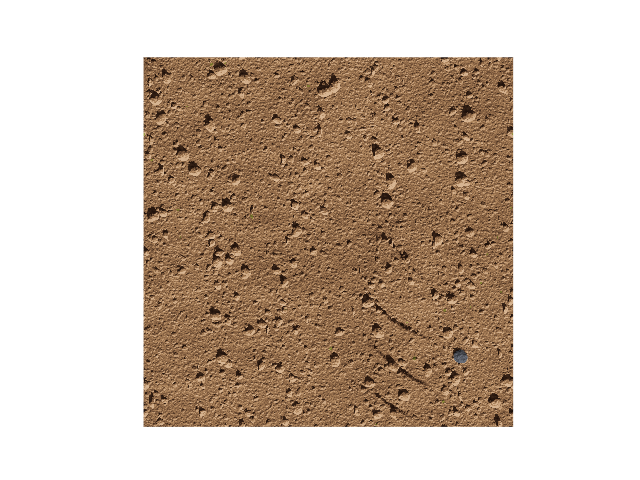
Reproduce this texture procedurally as a Shadertoy shader.

```glsl
// A square patch of dry, stony soil on a white ground, lit low from below.
// Wrapping layers of pebbles, lumps and tread ridges form a height field;
// its slope and a short shadow march give a tone that indexes a soil ramp.

const float TAU = 6.2831853;
const float PATCH_SIDE = 0.770;                  // in canvas heights
const vec2 PATCH_SHIFT = vec2(0.0174, -0.0043);  // from the canvas centre
const vec2 TO_SUN = vec2(0.35, -0.937);
const float SUN_RISE = 0.6;                      // tangent of sun elevation
const float SLOPE_STEP = 0.0025;
const float SHADOW_STEP = 0.004;
const int SHADOW_COUNT = 6;
const float BASE_TONE = 0.575;
const float RELIEF_GAIN = 0.28;
const float SHADE_TONE = 0.15;
const float STONE_CELLS = 22.0;
const float STONE_RADIUS = 0.42;                 // in cells
const float BAND_COUNT = 5.0;
const float TREAD_COUNT = 7.0;
const vec2 SLATE_CENTRE = vec2(0.858, 0.19);
const float SLATE_RADIUS = 0.019;
const vec3 SLATE_TINT = vec3(0.50, 0.52, 0.57);
const vec3 SPROUT = vec3(0.42, 0.45, 0.14);
const vec3 SHADE = vec3(0.18, 0.11, 0.07);
const vec3 BROWN = vec3(0.40, 0.28, 0.19);
const vec3 EARTH = vec3(0.56, 0.41, 0.28);
const vec3 SAND  = vec3(0.70, 0.54, 0.38);
const vec3 PALE  = vec3(0.82, 0.68, 0.54);

vec2 hash2(vec2 p) {
    vec2 q = vec2(dot(p, vec2(127.1, 311.7)), dot(p, vec2(269.5, 183.3)));
    return fract(sin(q) * 43758.5453);
}

// Two-channel value noise that repeats after a whole number of cells.
vec2 noise2(vec2 p, float cells) {
    vec2 g = p * cells, c = floor(g), f = g - c;
    f = f * f * (3.0 - 2.0 * f);
    vec2 lo = mod(c, cells), hi = mod(c + 1.0, cells);
    vec2 bottom = mix(hash2(lo), hash2(vec2(hi.x, lo.y)), f.x);
    vec2 top = mix(hash2(vec2(lo.x, hi.y)), hash2(hi), f.x);
    return mix(bottom, top, f.y);
}

// Stones gather in loose upright bands.
float stoniness(vec2 p) {
    float sway = 0.7 * sin(TAU * p.x) + 0.5 * sin(TAU * p.y);
    return 0.5 + 0.5 * cos(TAU * BAND_COUNT * (p.x - 0.03) + sway);
}

// Height of scattered oval domes; fill is the share of cells in use.
float pebbles(vec2 p, float cells, float maxRadius, float fill) {
    vec2 g = p * cells, base = floor(g);
    float top = 0.0;
    for (int j = -1; j <= 1; j++)
    for (int i = -1; i <= 1; i++) {
        vec2 cell = base + vec2(i, j);
        vec2 id = mod(cell, cells) + cells;
        vec2 place = hash2(id), kind = hash2(id + 17.3);
        if (kind.x > fill) continue;
        float radius = maxRadius * mix(0.5, 1.0, kind.y * kind.y);
        float angle = TAU * fract(place.x * 7.0 + kind.y);
        vec2 axis = vec2(cos(angle), sin(angle));
        vec2 d = g - cell - place;
        d = vec2(dot(d, axis), 1.3 * dot(d, vec2(-axis.y, axis.x))) / radius;
        top = max(top, radius * pow(max(1.0 - dot(d, d), 0.0), 0.6));
    }
    return top / cells;
}

vec2 ragged(vec2 p) {
    return p + 0.005 * (noise2(p, 70.0) - 0.5);
}

float stones(vec2 p) {
    return pebbles(p, STONE_CELLS, STONE_RADIUS, mix(0.12, 0.48, stoniness(p)));
}

// Broken slanted steps left by a tyre, in one upright strip.
float treads(vec2 p, float patchy) {
    float strip = smoothstep(0.60, 0.64, p.x) * (1.0 - smoothstep(0.72, 0.80, p.x));
    float s = fract(TREAD_COUNT * (p.y + 0.85 * p.x) + patchy);
    return 0.013 * strip * smoothstep(0.3, 0.6, patchy) * (s - smoothstep(0.88, 1.0, s));
}

float height(vec2 p) {
    vec2 q = ragged(p);
    float patchy = noise2(p, 6.0).x;
    float lumps = 0.010 * patchy + 0.006 * noise2(p, 24.0).y;
    float medium = 0.75 * pebbles(q, 50.0, 0.45, mix(0.3, 0.75, stoniness(p)));
    float grains = 0.5 * pebbles(q, 100.0, 0.62, 1.0) + 0.5 * pebbles(p, 190.0, 0.62, 1.0);
    vec2 d = (q - SLATE_CENTRE) / SLATE_RADIUS;
    float slate = 0.013 * sqrt(max(1.0 - dot(d, d), 0.0));
    return lumps + treads(q, patchy) + max(max(0.9 * stones(q), medium), slate) + grains;
}

float castShadow(vec2 p, float ground) {
    float excess = 0.0;
    for (int i = 1; i <= SHADOW_COUNT; i++) {
        float d = SHADOW_STEP * float(i);
        excess = max(excess, height(p + TO_SUN * d) - ground - SUN_RISE * d);
    }
    return smoothstep(0.0, 0.0025, excess);
}

vec3 soilRamp(float tone) {
    vec3 c = mix(SHADE, BROWN, clamp((tone - 0.18) / 0.22, -0.4, 1.0));
    c = mix(c, EARTH, clamp((tone - 0.40) / 0.16, 0.0, 1.0));
    c = mix(c, SAND, clamp((tone - 0.56) / 0.14, 0.0, 1.0));
    return mix(c, PALE, clamp((tone - 0.70) / 0.12, 0.0, 1.2));
}

vec3 soil(vec2 p) {
    vec2 q = ragged(p);
    float ground = height(p);
    float slope = (ground - height(p + TO_SUN * SLOPE_STEP)) / SLOPE_STEP;
    float speck = noise2(p, 210.0).x - 0.5;
    float tone = BASE_TONE + RELIEF_GAIN * clamp(slope, -1.3, 0.75) + 0.10 * speck;
    tone += 0.06 * smoothstep(0.002, 0.006, stones(q)) + 0.06 * (noise2(p, 9.0).y - 0.5);
    tone = mix(tone, SHADE_TONE + 0.12 * speck, 0.92 * castShadow(p, ground));
    vec3 color = soilRamp(tone);
    // Rare green sprouts and the single slate stone.
    float sprout = smoothstep(0.0005, 0.002, pebbles(q, 38.0, 0.22, 0.012));
    color = mix(color, SPROUT * (0.5 + tone), 0.7 * sprout);
    float rim = length(q - SLATE_CENTRE);
    float slate = 1.0 - smoothstep(SLATE_RADIUS - 0.002, SLATE_RADIUS, rim);
    return mix(color, SLATE_TINT * tone, slate);
}

void mainImage(out vec4 fragColor, in vec2 fragCoord) {
    vec2 uv = (fragCoord - 0.5 * iResolution.xy) / iResolution.y - PATCH_SHIFT;
    vec2 edge = abs(uv) - 0.5 * PATCH_SIDE;
    float inside = clamp(0.5 - max(edge.x, edge.y) * iResolution.y, 0.0, 1.0);
    vec3 color = vec3(1.0);
    if (inside > 0.0) color = mix(color, soil(uv / PATCH_SIDE + 0.5), inside);
    fragColor = vec4(color, 1.0);
}
```
